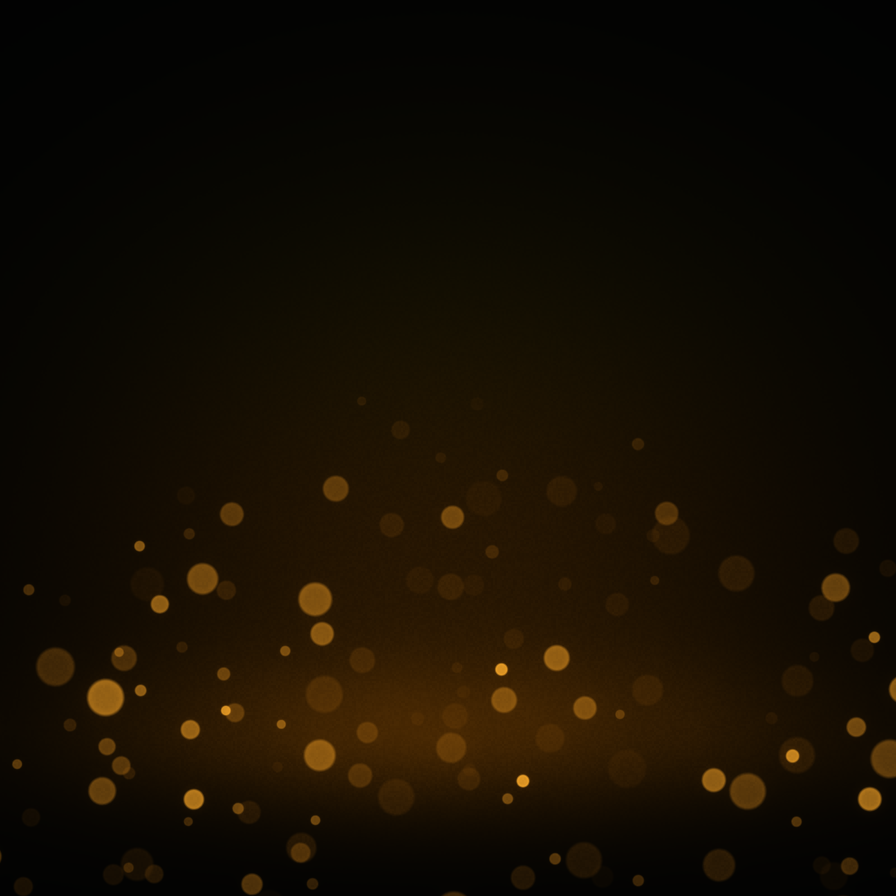
Give the GLSL for this background, as a Shadertoy shader.

```glsl
// Amber bokeh discs drifting above a low warm glow in the dark.
#define LAYERS 3
#define HALO_CENTER vec2(0.50, 0.35)
#define HALO_SIZE vec2(0.40, 0.37)
#define HALO_POWER 0.145
#define BAND_CENTER vec2(0.52, 0.18)
#define BAND_SIZE vec2(0.37, 0.085)
#define BAND_POWER 0.15
#define DISC_TOP 0.64
#define DISC_DENSITY 0.72
#define DISC_GLOW 0.30
#define GRAIN 0.022

const vec3 NIGHT = vec3(0.006, 0.008, 0.007);
const vec3 BRONZE = vec3(0.50, 0.27, 0.015);
const vec3 GOLD = vec3(1.00, 0.68, 0.17);

// Three pseudo-random values for one cell of one layer
vec3 hash3(vec3 cell) {
    vec3 q = fract(cell * vec3(0.1031, 0.1030, 0.0973) + 0.137);
    q += dot(q, q.yxz + 33.33);
    return fract((q.xxy + q.yxx) * q.zyx);
}

// Elliptical bell-shaped light
float bell(vec2 p, vec2 center, vec2 size) {
    vec2 q = (p - center) / size;
    return exp(-dot(q, q));
}

// Slow haze of layered sines, near -1 to 1
float haze(vec2 p) {
    float sum = 0.0;
    float weight = 0.5;
    for (int i = 0; i < 4; i++) {
        sum += weight * sin(p.x * 9.0 + 2.0 * sin(p.y * 7.0)) * cos(p.y * 11.0 + p.x * 3.0);
        p = mat2(1.5, 1.1, -1.1, 1.5) * p + 1.7;
        weight *= 0.5;
    }
    return sum;
}

// Wide halo, bright low band and a dark floor
vec3 backdrop(vec2 p) {
    float mist = haze(p);
    float halo = HALO_POWER * bell(p, HALO_CENTER, HALO_SIZE);
    float band = BAND_POWER * bell(p, BAND_CENTER, BAND_SIZE) * (1.0 + 0.25 * mist);
    float ground = smoothstep(-0.05, 0.19, p.y);
    float green = mix(0.54, 0.76, smoothstep(0.40, 0.80, p.y));
    return NIGHT + (halo + band) * ground * vec3(1.0, green, 0.01);
}

// Share of cells that hold a disc: dense below, fading under an arch
float discChance(vec2 center) {
    float side = center.x - 0.5;
    float top = DISC_TOP - 0.8 * side * side;
    return DISC_DENSITY * (1.0 - smoothstep(top - 0.28, top, center.y));
}

// Strength by height: strongest in the band, dim above and at the floor
float discLight(vec2 center) {
    float above = mix(1.0, 0.45, smoothstep(0.24, 0.56, center.y));
    float below = mix(0.50, 1.0, smoothstep(0.0, 0.13, center.y));
    return above * below;
}

// Blend one layer of scattered discs over the colour
vec3 addDiscs(vec3 color, vec2 p, float layer, float pixel) {
    float depth = layer / float(LAYERS - 1);
    float cellSize = mix(0.096, 0.060, depth);
    vec2 home = floor(p / cellSize);
    for (int j = -1; j <= 1; j++) {
        for (int i = -1; i <= 1; i++) {
            vec2 cell = home + vec2(i, j);
            vec3 place = hash3(vec3(cell + 20.0, layer * 17.0 + 3.0));
            vec3 look = hash3(vec3(cell + 71.0, layer * 29.0 + 11.0));
            vec2 center = (cell + 0.12 + 0.76 * place.xy) * cellSize;
            float chance = discChance(center) * mix(1.0, 0.55, depth);
            float present = place.z < chance ? 1.0 : 0.0;

            // Large discs stay faint, smaller ones may shine
            float radius = mix(0.0185, 0.0065, depth) * mix(0.75, 1.15, look.x);
            float shine = mix(0.10, mix(0.72, 1.0, depth), pow(look.y, 1.5));
            float light = present * shine * discLight(center);

            float dist = length(p - center);
            float soft = 0.08 * radius + 0.7 * pixel;
            float disc = 1.0 - smoothstep(radius - soft, radius + soft, dist);
            float rim = 0.90 + 0.10 * smoothstep(0.5, 0.95, dist / radius);
            float glow = DISC_GLOW * light * exp(-1.1 * dist * dist / (radius * radius));

            color += glow * light * BRONZE * (1.0 - disc);
            color = mix(color, mix(BRONZE, GOLD, light), disc * rim * light);
        }
    }
    return color;
}

void mainImage(out vec4 fragColor, in vec2 fragCoord) {
    float pixel = 1.0 / iResolution.y;
    vec2 p = (fragCoord - vec2(0.5 * iResolution.x, 0.0)) * pixel + vec2(0.5, 0.0);

    vec3 color = backdrop(p);
    for (int i = 0; i < LAYERS; i++) {
        color = addDiscs(color, p, float(i), pixel);
    }

    // Fine film grain that grows with the light
    float speck = hash3(vec3(floor(p * 400.0), 5.0)).x - 0.5;
    color += speck * GRAIN * smoothstep(0.0, 0.2, color.r) * vec3(1.0, 0.7, 0.2);
    fragColor = vec4(clamp(color, 0.0, 1.0), 1.0);
}
```
